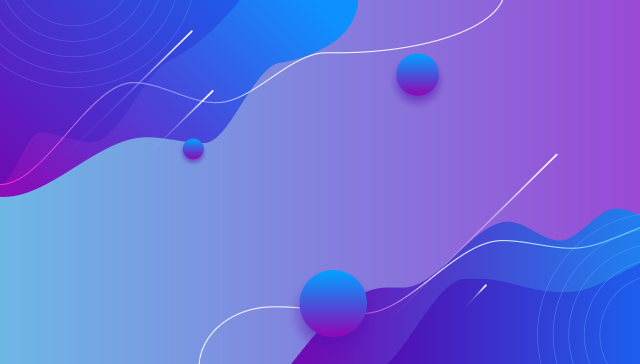
Reproduce this background procedurally as a Shadertoy shader.

```glsl
// Draws a blue-violet gradient with flowing blobs, wavy lines, rings, streaks and floating spheres.

#define ASPECT 1.7455
#define LINE_HALF 0.0015
#define RING_HALF 0.0009
#define RING_FIRST 0.166
#define RING_GAP 0.0425
#define RING_COUNT 5
#define SHADOW_ALPHA 0.55

const vec3 SKY = vec3(0.43, 0.72, 0.90);
const vec3 ORCHID = vec3(0.60, 0.29, 0.84);
const vec3 AZURE = vec3(0.05, 0.57, 1.00);
const vec3 ROYAL = vec3(0.12, 0.36, 0.92);
const vec3 INDIGO = vec3(0.28, 0.28, 0.86);
const vec3 MAGENTA = vec3(0.54, 0.05, 0.72);
const vec3 PURPLE = vec3(0.43, 0.05, 0.71);
const vec3 SHADOW = vec3(0.33, 0.06, 0.70);

float ease(float a, float b, float x) { return smoothstep(a, b, x); }
float ramp(float a, float b, float x) { return clamp((x - a) / (b - a), 0.0, 1.0); }

// Quarter ellipses: steep at the end, or steep at the start
float sweepUp(float a, float b, float x) { float t = ramp(a, b, x); return 1.0 - sqrt(1.0 - t * t); }
float archUp(float a, float b, float x) { return 1.0 - sweepUp(0.0, 1.0, 1.0 - ramp(a, b, x)); }

// Approximate canvas distance to the zero level of f
float levelDistance(float f) {
    return f / max(length(vec2(dFdx(f), dFdy(f))), 1e-5) / iResolution.y;
}
float cover(float d) { return clamp(0.5 - d * iResolution.y, 0.0, 1.0); }
float stroke(float d, float halfWidth) { return cover(abs(d) - halfWidth); }

// Edges of the blobs, as heights over x
float upperOuterEdge(float x) {
    return 0.459 + 0.164 * ease(0.01, 0.40, x) - 0.016 * ease(0.40, 0.557, x)
        + 0.213 * ease(0.557, 0.76, x) + 0.03 * ease(0.70, 0.90, x) + 0.16 * sweepUp(0.80, 0.978, x);
}
float upperInnerEdge(float x) {
    float rise = max(x - 0.33, 0.0);
    return 0.493 + 0.143 * ease(0.0, 0.109, x) - 0.027 * ease(0.109, 0.25, x)
        + 0.191 * ease(0.25, 0.46, x) + 1.9 * rise * rise;
}
float lowerOuterEdge(float x) {
    return -0.005 + 0.215 * sin(1.5708 * ramp(0.79, 1.055, x)) + 0.181 * ease(1.10, 1.386, x)
        - 0.052 * ease(1.386, 1.527, x) + 0.088 * ease(1.527, 1.68, x) - 0.04 * ease(1.68, 1.82, x);
}
float lowerInnerEdge(float x) {
    return -0.03 + 0.264 * ease(1.0, 1.27, x) - 0.036 * ease(1.307, 1.523, x) + 0.10 * ease(1.55, 1.83, x);
}

// Wavy lines
float upperWave(float x) {
    return 0.493 + 0.28 * ease(0.0, 0.364, x) - 0.055 * ease(0.364, 0.59, x)
        + 0.137 * ease(0.59, 0.89, x) + 0.17 * sweepUp(0.92, 1.375, x);
}
float lowerWave(float x) {
    return -0.01 + 0.167 * archUp(0.543, 0.745, x) - 0.018 * ease(0.76, 0.99, x)
        + 0.20 * ease(0.99, 1.37, x) - 0.021 * ease(1.373, 1.56, x) + 0.08 * ease(1.56, 1.85, x);
}

// Concentric rings around a centre
float rings(vec2 p, vec2 centre) {
    float r = length(p - centre), mask = 0.0;
    for (int i = 0; i < RING_COUNT; i++)
        mask = max(mask, stroke(r - RING_FIRST - RING_GAP * float(i), RING_HALF));
    return mask;
}

// Straight streak, bright at the head and fading to the tail
void streak(inout vec3 col, vec2 p, vec2 head, vec2 tail, vec3 tint) {
    vec2 axis = tail - head;
    float t = clamp(dot(p - head, axis) / dot(axis, axis), 0.0, 1.0);
    float mask = cover(length(p - head - axis * t) - mix(0.0024, 0.001, t));
    col = mix(col, mix(vec3(1.0), tint, ease(0.1, 0.6, t)), mask * pow(1.0 - t, 1.2));
}

// Sphere with a vertical gradient and a soft shadow below
void sphere(inout vec3 col, vec2 p, vec2 centre, float radius) {
    vec2 q = (p - centre) / radius;
    float shade = 1.0 - smoothstep(0.55, 1.4, length(q + vec2(0.0, 0.32)));
    col = mix(col, SHADOW, SHADOW_ALPHA * shade);
    vec3 body = mix(MAGENTA, vec3(0.02, 0.61, 1.0), ramp(-0.9, 0.9, q.y));
    col = mix(col, body, cover((length(q) - 1.0) * radius));
}

void mainImage(out vec4 fragColor, in vec2 fragCoord) {
    vec2 p = fragCoord / iResolution.xy * vec2(ASPECT, 1.0);
    float diagonal = p.x + p.y;
    vec3 col = mix(SKY, ORCHID, p.x / ASPECT);

    // Upper left blobs
    float t = ramp(1.864, 0.52, diagonal);
    vec3 outer = mix(mix(AZURE, INDIGO, ramp(0.0, 0.5, t)), MAGENTA, ramp(0.5, 1.0, t));
    col = mix(col, outer, cover(levelDistance(upperOuterEdge(p.x) - p.y)));
    vec3 inner = mix(PURPLE, ROYAL, ramp(0.52, 1.65, diagonal));
    col = mix(col, inner, cover(levelDistance(upperInnerEdge(p.x) - p.y)));
    col = mix(col, vec3(0.45, 0.55, 1.0), 0.4 * rings(p, vec2(0.20, 1.095)));

    // Lower right blobs
    outer = mix(PURPLE, vec3(0.13, 0.49, 0.93), ramp(0.85, 1.72, p.x));
    col = mix(col, outer, cover(levelDistance(p.y - lowerOuterEdge(p.x))));
    inner = mix(vec3(0.32, 0.06, 0.70), ROYAL, ramp(1.06, 1.72, p.x));
    col = mix(col, inner, cover(levelDistance(p.y - lowerInnerEdge(p.x))));
    col = mix(col, vec3(0.30, 0.68, 1.0), 0.5 * rings(p, vec2(1.802, 0.08)));

    // Wavy lines with tints along their length
    vec3 tint = mix(vec3(0.95, 0.2, 0.85), vec3(0.62, 0.62, 1.0), ease(0.05, 0.35, p.x));
    tint = mix(tint, vec3(1.0), ease(0.55, 0.75, p.x));
    col = mix(col, tint, 0.9 * stroke(levelDistance(p.y - upperWave(p.x)), LINE_HALF));
    tint = mix(vec3(1.0), vec3(0.78, 0.42, 0.92), ease(0.85, 0.98, p.x) - ease(1.05, 1.2, p.x));
    tint = mix(tint, vec3(0.45, 0.85, 1.0), ease(1.25, 1.7, p.x));
    col = mix(col, tint, 0.9 * stroke(levelDistance(p.y - lowerWave(p.x)), LINE_HALF));

    // Streaks
    streak(col, p, vec2(0.523, 0.914), vec2(0.165, 0.56), vec3(0.45, 0.45, 1.0));
    streak(col, p, vec2(0.580, 0.750), vec2(0.380, 0.553), vec3(0.70, 0.70, 1.0));
    streak(col, p, vec2(1.518, 0.575), vec2(1.050, 0.110), vec3(0.95, 0.75, 1.0));
    streak(col, p, vec2(1.325, 0.216), vec2(1.261, 0.148), vec3(0.50, 0.60, 1.0));

    // Spheres
    sphere(col, p, vec2(1.139, 0.795), 0.058);
    sphere(col, p, vec2(0.527, 0.591), 0.0284);
    sphere(col, p, vec2(0.909, 0.166), 0.092);
    fragColor = vec4(col, 1.0);
}
```
